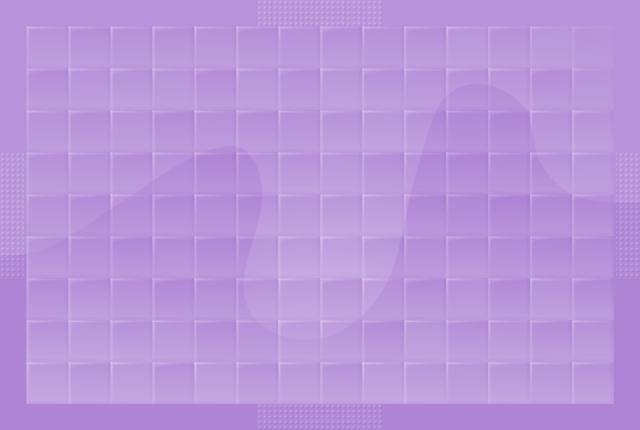
A Shadertoy shader for this background:

```glsl
// Lilac wall of 14 x 9 softly bevelled tiles in a plain frame with four dotted strips.
// One smooth spline divides the canvas, and the area below it is shaded.
// Lengths are in tiles, measured from the centre of the canvas.
#define TILES_PER_HEIGHT 10.252
#define GRID_HALF vec2(7.0, 4.5)
#define DOTS_PER_TILE 8.0
#define STRIP_HALF 1.5
#define RIM_WIDTH 0.026
#define RIM_LIGHT 0.85
#define SEAM_SHADE 0.20
#define TILE_VARIATION 0.16
#define WAVE_SHADE 0.28
#define CURVE_STEPS 6
#define DEEP_LILAC vec3(0.680, 0.510, 0.830)
#define PALE_LILAC vec3(0.780, 0.660, 0.885)

const int KNOTS = 19;
const vec2 wave[KNOTS] = vec2[KNOTS](
    vec2(-9.0, -1.0), vec2(-7.8, -1.0), vec2(-6.44, -0.76), vec2(-4.65, 0.36),
    vec2(-3.06, 1.37), vec2(-1.87, 1.59), vec2(-1.37, 0.46), vec2(-1.83, -1.73),
    vec2(-1.17, -2.78), vec2(0.32, -2.86), vec2(1.61, -1.59), vec2(2.25, 0.85),
    vec2(2.9, 2.7), vec2(3.89, 3.12), vec2(4.89, 2.54), vec2(5.25, 1.25),
    vec2(6.18, 0.42), vec2(7.8, 0.3), vec2(9.0, 0.4));

float hash(vec2 p) {
    vec3 q = fract(vec3(p.xyx) * 0.1031);
    q += dot(q, q.yzx + 33.33);
    return fract((q.x + q.y) * q.z);
}

float boxDistance(vec2 p, vec2 halfSize) {
    vec2 d = abs(p) - halfSize;
    return length(max(d, 0.0)) + min(max(d.x, d.y), 0.0);
}

// Soft line of the given half width, centred on zero
float softLine(float d, float width) {
    return exp(-d * d / (width * width));
}

// Catmull-Rom point between b and c
vec2 spline(vec2 a, vec2 b, vec2 c, vec2 d, float t) {
    return b + 0.5 * t * (c - a + t * (2.0 * a - 5.0 * b + 4.0 * c - d
                        + t * (3.0 * (b - c) + d - a)));
}

// Signed distance to the wave, negative below it
float waveDistance(vec2 p) {
    float nearest = 1e3, side = 1.0;
    vec2 a = wave[1];
    for (int i = 1; i < KNOTS - 2; i++) {
        for (int j = 1; j <= CURVE_STEPS; j++) {
            float t = float(j) / float(CURVE_STEPS);
            vec2 b = spline(wave[i - 1], wave[i], wave[i + 1], wave[i + 2], t);
            vec2 e = b - a, w = p - a;
            vec2 gap = w - e * clamp(dot(w, e) / dot(e, e), 0.0, 1.0);
            nearest = min(nearest, dot(gap, gap));
            // Count the crossings straight above the point
            if ((a.x > p.x) != (b.x > p.x) && w.y < e.y * w.x / e.x) side = -side;
            a = b;
        }
    }
    return side * sqrt(nearest);
}

// Lightness of one tile: vertical ramp, bowed top, bright rim, dark seams
float tileLight(vec2 p) {
    vec2 cell = floor(p + vec2(0.0, 0.5));
    vec2 u = fract(p + vec2(0.0, 0.5));
    float down = 1.0 - u.y;
    float bowed = mod(cell.x + cell.y + 1.0, 2.0);
    float light = 0.34 * (down - 0.5) - 0.12 * bowed * (1.0 - down);
    light += TILE_VARIATION * (hash(cell + 40.0) - 0.5);

    // Bowed pale margin on alternate tiles
    float bowTop = 0.02 + 0.13 * pow(1.0 - u.x, 3.0);
    float bowLeft = 0.02 + 0.05 * down;
    float margin = max(1.0 - smoothstep(bowTop - 0.03, bowTop + 0.05, down),
                       1.0 - smoothstep(bowLeft - 0.03, bowLeft + 0.05, u.x));
    light += 0.20 * bowed * margin;

    // Highlights fade away from the upper left corner
    float top = softLine(down - 0.035, RIM_WIDTH) * mix(0.15, 1.0, pow(1.0 - u.x, 1.6));
    float left = softLine(u.x - 0.035, RIM_WIDTH) * mix(0.15, 1.0, pow(u.y, 2.2));
    float glow = exp(-min(down, u.x) / 0.08) * exp(-max(down, u.x) / 0.4);
    light += RIM_LIGHT * mix(1.0, 0.7, bowed) * max(top, left) + 0.16 * glow;

    // Shade along the lower and right edges
    float low = softLine(u.y - 0.03, 0.035) * mix(1.0, 0.6, u.x);
    float right = softLine(1.0 - u.x - 0.03, 0.035) * mix(0.5, 1.0, u.y);
    return light - SEAM_SHADE * max(low, right);
}

// Raised dots, lit from the upper left
float dotLight(vec2 p, float px) {
    vec2 d = (fract(p * DOTS_PER_TILE) - 0.5) / DOTS_PER_TILE;
    float blur = 0.5 * px;
    float bump = 1.0 - smoothstep(0.026 - blur, 0.03 + blur, length(d - vec2(-0.008, 0.008)));
    float shadow = 1.0 - smoothstep(0.01, 0.05, length(d - vec2(0.028, -0.028)));
    return 0.50 * bump - 0.30 * shadow;
}

void mainImage(out vec4 fragColor, in vec2 fragCoord) {
    float px = TILES_PER_HEIGHT / iResolution.y;
    vec2 p = (fragCoord - 0.5 * iResolution.xy) * px;
    float below = 1.0 - smoothstep(-px, px, waveDistance(p));

    // Frame with a dotted strip at the middle of each side
    float frame = 0.42 - 0.36 * below;
    float acrossStrip = boxDistance(p, vec2(STRIP_HALF, 9.0));
    float sideStrip = max(abs(p.y) - STRIP_HALF, 7.06 - abs(p.x));
    float strip = 1.0 - smoothstep(-px, px, min(acrossStrip, sideStrip));
    frame += strip * (0.14 + dotLight(p, px));

    // Tiles, paler in the valley and fading out at the upper right
    float fade = 1.0 - 0.7 * smoothstep(8.0, 11.5, p.x + p.y);
    float tiles = 0.58 + fade * tileLight(p) + 0.14 * smoothstep(-1.0, -4.5, p.y);
    vec2 valley = (p - vec2(0.2, -1.6)) / vec2(3.0, 2.2);
    tiles += 0.24 * (1.0 - below) * exp(-dot(valley, valley));
    tiles -= WAVE_SHADE * below * smoothstep(-4.5, 2.0, p.y);

    float grid = 1.0 - smoothstep(-0.5 * px, 0.5 * px, boxDistance(p, GRID_HALF));
    fragColor = vec4(mix(DEEP_LILAC, PALE_LILAC, mix(frame, tiles, grid)), 1.0);
}
```
